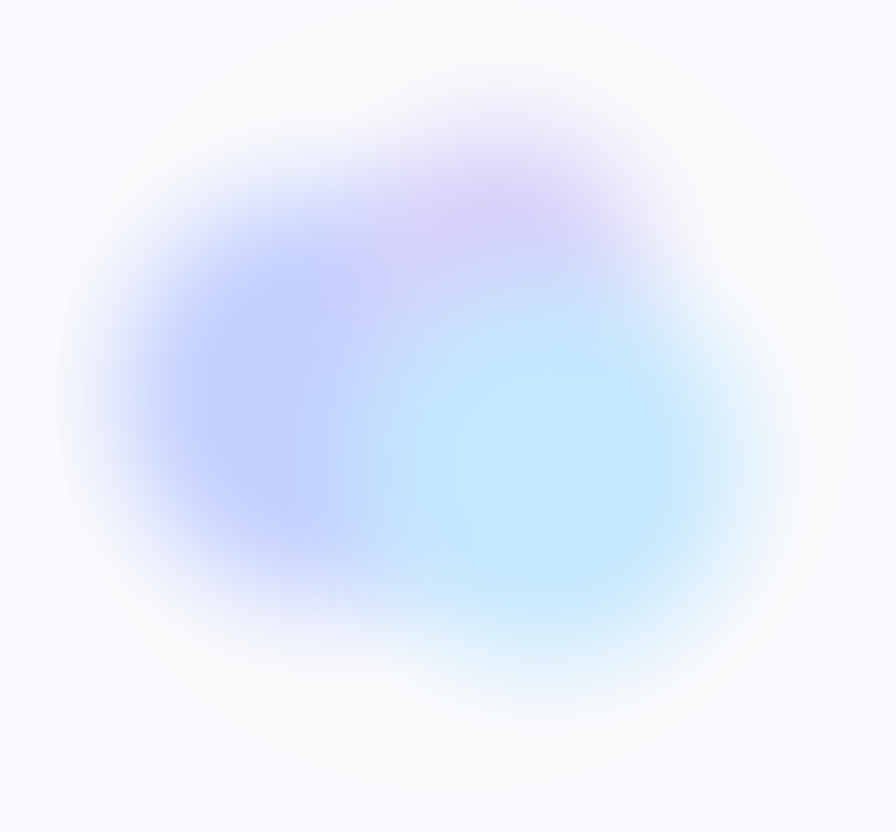
Give the GLSL for this background, as a Shadertoy shader.

```glsl
// Coverage of a blurred disc: 1 inside, 0 outside, one half at the radius
float softDisc(vec2 p, vec2 center, float radius, float blur) {
    return 1.0 - smoothstep(radius - blur, radius + blur, length(p - center));
}

void mainImage(out vec4 fragColor, in vec2 fragCoord) {
    // Centered coordinates, canvas height = 1
    vec2 p = (fragCoord - 0.5 * iResolution.xy) / iResolution.y;

    // Pale ground with a barely visible large disc
    vec3 color = vec3(0.980, 0.980, 0.998);
    color = mix(color, vec3(0.974, 0.976, 0.986), softDisc(p, vec2(0.011, 0.025), 0.481, 0.004));

    // Overlapping glows, back to front
    vec3 periwinkle = vec3(0.762, 0.812, 1.0);
    vec3 lilac = vec3(0.843, 0.812, 0.980);
    vec3 sky = vec3(0.768, 0.908, 0.996);
    color = mix(color, periwinkle, softDisc(p, vec2(-0.145, 0.025), 0.240, 0.115));
    color = mix(color, lilac, softDisc(p, vec2(0.064, 0.172), 0.160, 0.115));
    color = mix(color, sky, softDisc(p, vec2(0.117, -0.059), 0.225, 0.115));

    fragColor = vec4(color, 1.0);
}
```
